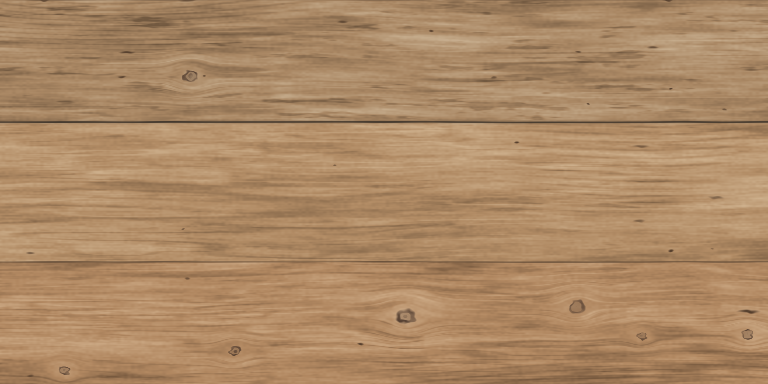
Give the GLSL for this texture, as a WebGL 2 fragment shader.

```glsl
#version 300 es
precision highp float;
// Three wide, worn pine planks laid horizontally, split by two dark seams.
// Stretched noise gives the grain, noise contours the hairlines and rings;
// knots bend the grain around them and hashed cells scatter dark flecks.
uniform vec2 u_resolution;
out vec4 fragColor;

float hash(vec2 p) {
  vec3 q = fract(p.xyx * vec3(0.1031, 0.1030, 0.0973));
  q += dot(q, q.yzx + 33.33);
  return fract((q.x + q.y) * q.z);
}

float noise(vec2 p) {
  vec2 i = floor(p), f = fract(p);
  f = f * f * (3.0 - 2.0 * f);
  return mix(mix(hash(i), hash(i + vec2(1, 0)), f.x),
             mix(hash(i + vec2(0, 1)), hash(i + vec2(1, 1)), f.x), f.y);
}

float fbm(vec2 p) {
  float sum = 0.0, amp = 0.5;
  for (int i = 0; i < 4; i++) {
    sum += amp * noise(p);
    p = p * 2.0 + vec2(17.3, 9.1);
    amp *= 0.55;
  }
  return sum;
}

// Thin broken lines where stretched noise crosses its middle value
float hairlines(vec2 p) {
  float line = 1.0 - smoothstep(0.02, 0.16, abs(noise(p) - 0.5));
  return line * smoothstep(0.45, 0.7, noise(p * vec2(0.8, 0.2) + 31.0));
}

// Returns grain displacement, darkness and pale halo of one knot
vec3 knot(vec2 p, vec2 center, float radius) {
  vec2 d = (p - center) / radius * vec2(0.8, 1.0);
  float q = length(d) + 0.6 * (noise(d * 1.7 + center * 40.0) - 0.5);
  float ring = 1.0 - smoothstep(0.05, 0.3, abs(q - 0.8));
  float core = 1.0 - smoothstep(0.1, 0.5, q);
  float body = 1.0 - smoothstep(0.7, 1.1, q);
  float broken = mix(0.35, 1.0, noise(d * 1.3 + center * 90.0));
  float bend = -d.y * radius * exp(-0.12 * dot(d, d));
  float halo = exp(-0.2 * dot(d * vec2(0.6, 1.0), d));
  return vec3(bend, max(max(ring * 0.95, core * 0.8) * broken, body * 0.25), halo);
}

// Small lens-shaped marks along the grain, at most one in each cell
float flecks(vec2 p, float chance) {
  vec2 grid = p / vec2(0.2, 0.075), id = floor(grid);
  vec2 jitter = vec2(hash(id + 3.0), hash(id + 41.0));
  float size = hash(id + 87.0);
  vec2 d = (fract(grid) - 0.25 - 0.5 * jitter) * vec2(0.2, 0.075);
  d.y += 0.005 * (noise(p * 70.0) - 0.5);
  d /= vec2(mix(0.006, 0.036, size * size), mix(0.003, 0.006, size));
  float mark = 1.0 - smoothstep(0.2, 1.0, length(d));
  return mark * step(hash(id + 129.0), chance) * mix(0.45, 0.9, jitter.x);
}

float seam(float y, float height, float width) {
  return 1.0 - smoothstep(width * 0.4, width * 1.4, abs(y - height));
}

vec3 woodColor(float t) {
  vec3 dark = vec3(0.46, 0.355, 0.255);
  vec3 honey = vec3(0.685, 0.54, 0.395);
  vec3 pale = vec3(0.80, 0.69, 0.56);
  return t < 0.55 ? mix(dark, honey, t / 0.55) : mix(honey, pale, (t - 0.55) / 0.45);
}

void main() {
  vec2 p = gl_FragCoord.xy / u_resolution.y;
  float edge = p.y + 0.002 * (noise(vec2(p.x * 9.0, 2.0)) - 0.5);
  float middle = step(0.318, edge), top = step(0.682, edge);
  float plank = middle + top;

  // Knots: a wavy row on the lowest plank, plus two strays
  vec3 knots = knot(p, vec2(0.495, 0.802), 0.015) * top;
  knots += knot(p, vec2(1.672, 0.125), 0.010) * (1.0 - middle);
  for (int i = 0; i < 5; i++) {
    float n = float(i);
    vec2 center = vec2(0.167 + 0.445 * n, 0.12 - 0.085 * cos(n * 1.15));
    float radius = 0.012 + 0.010 * exp(-2.0 * pow(n - 2.4, 2.0));
    knots += knot(p, center, radius) * (1.0 - middle);
  }

  // Grain: broad bands, fibres and pores, each plank with its own seed
  vec2 g = p + vec2(plank * 13.7, knots.x + plank * 5.3);
  g.y += 0.022 * (noise(g * vec2(2.2, 3.0)) - 0.5);
  float broad = fbm(g * vec2(1.4, 9.0));
  float fibre = fbm(g * vec2(3.5, 55.0) + 7.0);
  float pores = noise(g * vec2(22.0, 230.0));
  float t = 0.58 + 0.5 * (broad - 0.5) + mix(0.5, 0.7, top) * (fibre - 0.5);
  t += 0.15 * (pores - 0.5) + 0.11 * (noise(p * vec2(110.0, 190.0)) - 0.5);

  // Sharp hairlines, dark and pale, at two scales
  t -= 0.22 * hairlines(g * vec2(2.0, 48.0) + 11.0);
  t -= 0.15 * hairlines(g * vec2(5.0, 90.0) + 67.0);
  t += 0.13 * hairlines(g * vec2(4.0, 75.0) + 93.0);

  // Growth rings show in patches as thin contour lines
  float phase = g.y * 50.0 + 7.0 * noise(g * vec2(1.3, 5.0));
  float rings = pow(0.5 + 0.5 * sin(6.2832 * phase), 4.0);
  t -= 0.18 * rings * smoothstep(0.5, 0.8, noise(g * vec2(1.5, 5.0) + 20.0));

  // Ragged weathered streaks, strongest on the top plank
  float ragged = fbm(g * vec2(5.0, 60.0) + 50.0) + 0.16 * (noise(p * vec2(45.0, 160.0)) - 0.5);
  t -= smoothstep(0.64, 0.8, ragged) * mix(0.15, 0.34, top);
  t += 0.07 * (middle - top) * smoothstep(0.36, 0.62, p.y);
  t += 0.24 * min(knots.z, 1.0);

  vec3 tint = mix(vec3(1.015, 0.985, 0.96), vec3(1.015, 1.01, 0.995), middle);
  tint = mix(tint, vec3(0.97, 0.98, 0.985), top);
  vec3 color = woodColor(clamp(t, 0.0, 1.0)) * tint;

  // Marks and gaps
  color = mix(color, vec3(0.29, 0.21, 0.15), flecks(p, mix(0.1, 0.3, middle)));
  color = mix(color, vec3(0.31, 0.23, 0.18), min(knots.y, 1.0));
  float worn = noise(vec2(p.x * 7.0, 60.0));
  color *= 1.0 - 0.1 * seam(edge, 0.682, 0.006);
  color = mix(color, vec3(0.25, 0.21, 0.17), (0.75 + 0.2 * worn) * seam(edge, 0.682, 0.0024));
  color = mix(color, vec3(0.38, 0.29, 0.21), (0.35 + 0.5 * worn) * seam(edge, 0.318, 0.0022));
  color = mix(color, vec3(0.40, 0.31, 0.23), 0.5 * worn * seam(p.y, 1.0, 0.003));
  fragColor = vec4(color, 1.0);
}
```
